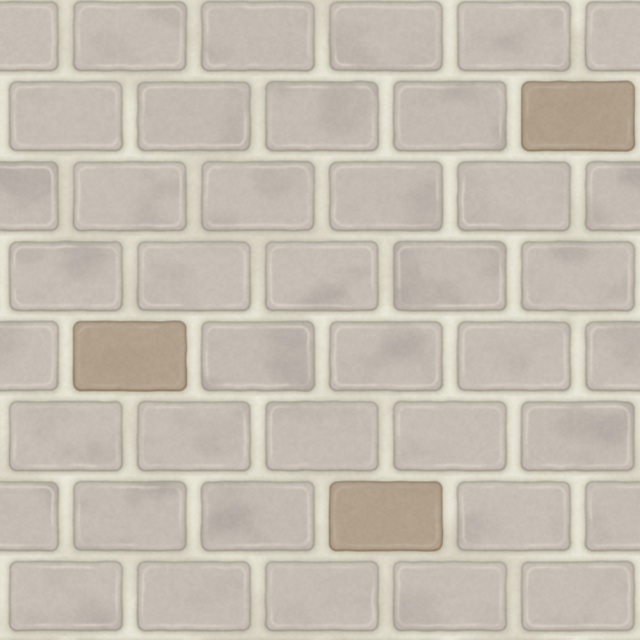
A Shadertoy shader for this texture:

```glsl
const vec2 GRID = vec2(5.0, 8.0);              // bricks across, courses down
const vec2 SHIFT = vec2(0.003, 0.006);         // offset of the bond
const vec2 HALF_BRICK = vec2(0.0890, 0.0550);
const float CORNER = 0.013;
const float EDGE_WIDTH = 0.0024;
const float RIM_INSET = 0.0095;
const float RIM_WIDTH = 0.0026;
const float SHADOW_REACH = 0.0045;
const float GRAIN = 0.035;
const float WOBBLE = 0.0016;

const vec3 STONE = vec3(0.772, 0.738, 0.702);
const vec3 SMUDGE = vec3(0.690, 0.660, 0.630);
const vec3 TAN = vec3(0.690, 0.628, 0.550);
const vec3 TAN_SMUDGE = vec3(0.640, 0.575, 0.495);
const vec3 RIM = vec3(0.845, 0.815, 0.765);
const vec3 EDGE = vec3(0.640, 0.615, 0.560);
const vec3 TAN_EDGE = vec3(0.560, 0.485, 0.395);
const vec3 MORTAR = vec3(0.915, 0.905, 0.845);
const vec3 MORTAR_STAIN = vec3(0.860, 0.835, 0.775);
const vec3 MORTAR_SHADE = vec3(0.735, 0.725, 0.655);

float hash(vec2 p) {
    vec3 q = fract(vec3(p.xyx) * 0.1031);
    q += dot(q, q.yzx + 33.33);
    return fract((q.x + q.y) * q.z);
}

// Value noise that repeats after the given number of cells.
float noise(vec2 uv, vec2 cells, float seed) {
    vec2 p = uv * cells;
    vec2 i = floor(p);
    vec2 f = fract(p);
    f = f * f * (3.0 - 2.0 * f);
    vec2 a = mod(i, cells) + seed;
    vec2 b = mod(i + 1.0, cells) + seed;
    return mix(mix(hash(a), hash(vec2(b.x, a.y)), f.x),
               mix(hash(vec2(a.x, b.y)), hash(b), f.x), f.y);
}

float cloud(vec2 uv, vec2 cells, float seed) {
    float sum = 0.0;
    float weight = 0.5;
    for (int k = 0; k < 3; k++) {
        sum += weight * noise(uv, cells, seed);
        cells *= 2.0;
        seed += 17.0;
        weight *= 0.5;
    }
    return sum / 0.875;
}

float roundBox(vec2 p, vec2 halfSize, float radius) {
    vec2 q = abs(p) - halfSize + radius;
    return length(max(q, 0.0)) + min(max(q.x, q.y), 0.0) - radius;
}

float band(float d, float width) {
    return exp(-d * d / (width * width));
}

void mainImage(out vec4 fragColor, in vec2 fragCoord) {
    vec2 uv = fragCoord / iResolution.xy;
    float soft = max(0.0016, 0.75 / iResolution.y);

    // Running bond: every other course moves by half a brick
    vec2 cell = (uv - SHIFT) * GRID;
    float course = floor(cell.y);
    cell.x += 0.5 * mod(course, 2.0);
    vec2 id = mod(vec2(floor(cell.x), course), GRID);
    vec2 local = (fract(cell) - 0.5) / GRID;

    // Brick outline with slight unevenness
    float wobble = (noise(uv, vec2(48.0), 5.0) - 0.5) * WOBBLE;
    float d = roundBox(local, HALF_BRICK, CORNER) + wobble;
    float rimDistance = roundBox(local, HALF_BRICK - RIM_INSET, CORNER) + wobble * 1.5;
    float lowSide = smoothstep(0.02, -0.06, local.y);

    // Mortar, shaded next to the bricks
    vec3 color = mix(MORTAR, MORTAR_STAIN, smoothstep(0.4, 0.75, cloud(uv, vec2(9.0), 31.0)));
    float shade = exp(-max(d, 0.0) / SHADOW_REACH) * mix(0.7, 0.95, lowSide);
    color = mix(color, MORTAR_SHADE, shade);

    // Stone face: a few tan bricks, soft smudges and a tone per brick
    bool isTan = mod(7.0 * id.x + id.y, 12.0) == 10.0;
    float dirt = cloud(uv + 0.37 * hash(id + 3.0), vec2(12.0, 16.0), 71.0);
    float smudge = smoothstep(0.42, 0.85, dirt) * mix(0.35, 1.0, hash(id + 11.0));
    vec3 face = isTan ? mix(TAN, TAN_SMUDGE, 0.6 * smudge) : mix(STONE, SMUDGE, smudge);
    face += (hash(id + 29.0) - 0.5) * 0.016;

    // Worn pale rim and dark edge
    float wear = smoothstep(0.25, 0.7, noise(uv, vec2(30.0), 53.0));
    float rim = band(rimDistance, RIM_WIDTH) * mix(0.2, 0.75, wear);
    face = mix(face, RIM, rim * (isTan ? 0.3 : 1.0));
    float edge = band(d + EDGE_WIDTH * 0.6, EDGE_WIDTH) * mix(0.6, 0.9, lowSide);
    face = mix(face, isTan ? TAN_EDGE : EDGE, edge);
    color = mix(color, face, smoothstep(soft, -soft, d));

    // Fine grain
    float grain = 0.6 * noise(uv, vec2(256.0), 7.0) + 0.4 * noise(uv, vec2(130.0), 91.0) - 0.5;
    color += grain * GRAIN;
    fragColor = vec4(clamp(color, 0.0, 1.0), 1.0);
}
```
